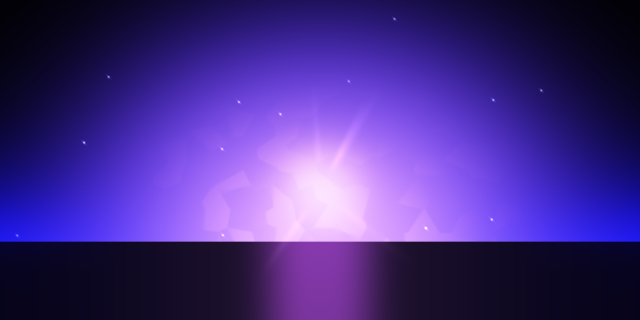
A Shadertoy shader for this background:

```glsl
// A violet dawn: a glowing sun with rays and faceted haze above a dark reflecting plain.

const float HORIZON = 0.245;               // heights are fractions of the canvas height
const vec2 SUN = vec2(0.003, 0.405);       // x is measured from the canvas centre
const float DOME_PEAK = 1.5;
const float DOME_FALLOFF = 4.3;
const float SUN_RADIUS = 0.115;
const float FACET_SIZE = 0.07;
const float STAR_CELL = 0.2;
const float STAR_SHARE = 0.3;
const float COLUMN_WIDTH = 0.175;

// Light densities: exposure turns them into colours
const vec3 DOME_LIGHT = vec3(1.0, 0.56, 3.4);
const vec3 BLUE_BAND = vec3(0.07, 0.07, 2.6);
const vec3 SUN_LIGHT = vec3(2.1, 1.05, 0.4);
const vec3 HAZE_LIGHT = vec3(0.8, 0.28, 0.6);
const vec3 FACET_LIGHT = vec3(0.75, 0.3, 0.3);

// Ground and overlay colours
const vec3 GROUND = vec3(0.018, 0.01, 0.10);
const vec3 GROUND_WARM = vec3(0.11, 0.065, 0.09);
const vec3 COLUMN = vec3(0.40, 0.15, 0.49);
const vec3 RAY_COLOR = vec3(0.85, 0.55, 0.9);
const vec3 STAR_COLOR = vec3(0.55, 0.55, 0.75);

// Ray angle in degrees, half width, reach, strength
const vec4 RAYS[5] = vec4[5](
    vec4(63.5, 0.010, 0.32, 0.16), vec4(60.0, 0.012, 0.36, 0.15),
    vec4(94.0, 0.010, 0.34, 0.09), vec4(235.0, 0.012, 0.32, 0.15),
    vec4(-39.0, 0.014, 0.36, 0.07));

vec2 hash22(vec2 p) {
    vec3 q = fract(p.xyx * vec3(0.1031, 0.1030, 0.0973));
    q += dot(q, q.yzx + 33.33);
    return fract((q.xx + q.yz) * q.zy);
}

float gauss(float x) {
    return exp(-x * x);
}

// Voronoi cells of random brightness, blended narrowly at their borders
float facets(vec2 p, float cutoff) {
    vec2 cell = floor(p);
    float total = 0.0, lit = 0.0;
    for (int j = -1; j <= 1; j++) {
        for (int i = -1; i <= 1; i++) {
            vec2 id = cell + vec2(i, j);
            float d = length(id + hash22(id + 40.0) - p);
            float weight = exp(-28.0 * d);
            float value = hash22(id + 91.0).x;
            total += weight;
            lit += weight * smoothstep(cutoff - 0.12, cutoff + 0.12, value);
        }
    }
    return lit / total;
}

// Sparse scattered points with a short slanted glint
float stars(vec2 p) {
    vec2 id = floor(p / STAR_CELL);
    vec2 rnd = hash22(id + 17.0);
    vec2 q = p - (id + 0.15 + 0.7 * hash22(id + 63.0)) * STAR_CELL;
    vec2 glint = vec2(q.x + q.y, q.x - q.y) * 0.707;
    float core = gauss(length(q) / 0.0035);
    float tail = 0.35 * gauss(glint.x / 0.002) * gauss(glint.y / 0.009);
    return step(rnd.x, STAR_SHARE) * (0.3 + 0.7 * rnd.y) * (core + tail);
}

float sunRays(vec2 p) {
    float sum = 0.0;
    for (int i = 0; i < 5; i++) {
        float angle = radians(RAYS[i].x);
        vec2 dir = vec2(cos(angle), sin(angle));
        float along = dot(p, dir);
        float across = dot(p, vec2(-dir.y, dir.x));
        float fade = smoothstep(0.05, 0.13, along)
                   * (1.0 - smoothstep(0.3 * RAYS[i].z, 1.1 * RAYS[i].z, along));
        sum += RAYS[i].w * fade * gauss(across / RAYS[i].y);
    }
    return sum;
}

vec3 skyColor(vec2 p) {
    float h = max(p.y - HORIZON, 0.0);
    float dome = DOME_PEAK * exp(-DOME_FALLOFF * (0.72 * p.x * p.x + h * h));
    float haze = gauss(length(vec2(p.x, h) / vec2(0.3, 0.24)));
    float spread = length(vec2(p.x, h) / vec2(0.30, 0.23));
    float facetMask = gauss(spread * 0.95);
    vec3 light = DOME_LIGHT * dome + BLUE_BAND * exp(-h / 0.11);
    light += HAZE_LIGHT * haze;
    light += FACET_LIGHT * facetMask * facets(p / FACET_SIZE, 0.25 + 0.3 * spread);
    light += SUN_LIGHT * gauss(length(p - SUN) / SUN_RADIUS);
    return 1.0 - exp(-light) + STAR_COLOR * stars(p);
}

vec3 groundColor(vec2 p) {
    float depth = HORIZON - p.y;
    float x = abs(p.x);
    vec3 color = GROUND + GROUND_WARM * gauss(x / 0.6);
    color += COLUMN * exp(-pow(x / COLUMN_WIDTH, 3.0)) * (1.0 - 0.5 * depth);
    color.b += 0.1 * smoothstep(0.5, 1.0, x) * exp(-depth / 0.05);
    return color;
}

void mainImage(out vec4 fragColor, in vec2 fragCoord) {
    vec2 p = (fragCoord - vec2(0.5 * iResolution.x, 0.0)) / iResolution.y;
    float pixel = 1.0 / iResolution.y;
    float above = smoothstep(-0.5 * pixel, 0.5 * pixel, p.y - HORIZON);
    vec3 color = mix(groundColor(p), skyColor(p), above);
    color += RAY_COLOR * sunRays(p - SUN) * (1.0 - 0.6 * color);
    fragColor = vec4(clamp(color, 0.0, 1.0), 1.0);
}
```
